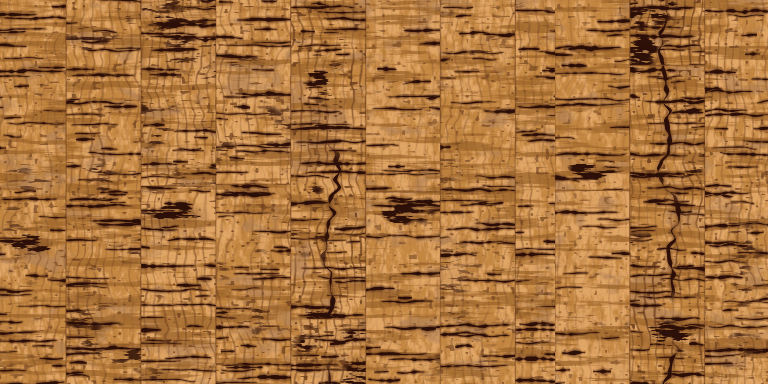
This texture is drawn by a Shadertoy shader. Its source:

```glsl
// Cork veneer laid in vertical strips, one of them cut narrow, with butt joints.
// Value noise gives the grain; hashed rows of tapered slits give the dark cracks,
// and each strip has its own roughness, joint height and optional knot.

#define STRIP_W 0.195        // strip width; the canvas is 2 wide and 1 high
#define STRIP_OFFSET 0.023   // part of the first strip cut off at the left
#define CUT_X 1.445          // right edge of the narrow strip
#define CUT_W 0.0921         // width removed from the narrow strip
#define ROW_H 0.034          // spacing of the finest crack rows
#define CRACK_W 0.0046       // largest half thickness of a crack
#define RING_W 0.023         // spacing of the wavy growth lines

const vec3 LIGHT = vec3(0.88, 0.65, 0.40);
const vec3 TAN   = vec3(0.77, 0.53, 0.26);
const vec3 DULL  = vec3(0.70, 0.51, 0.34);
const vec3 BROWN = vec3(0.61, 0.39, 0.16);
const vec3 UMBER = vec3(0.42, 0.24, 0.11);
const vec3 BLACK = vec3(0.15, 0.04, 0.02);

// Per strip: height of the butt joint, height of the knot (-1 for none), roughness
const float JOINT[11] = float[](-1., -1., .515, .52, .17, .5, -1., .73, .505, .83, -1.);
const float KNOT[11]  = float[](.36, -1., .445, -1., -1., .445, -1., -1., .555, .13, -1.);
const float ROUGH[11] = float[](.4, .6, .7, .6, 1., .25, .4, .45, .2, 1., .55);

float hash(vec2 p) {
    vec3 a = fract(p.xyx * 0.1031);
    a += dot(a, a.yzx + 33.33);
    return fract((a.x + a.y) * a.z);
}

vec4 hash4(vec2 p) {
    return vec4(hash(p), hash(p + 17.3), hash(p + 41.7), hash(p + 73.1));
}

float noise(vec2 p) {
    vec2 i = floor(p), f = fract(p);
    f = f * f * (3.0 - 2.0 * f);
    return mix(mix(hash(i), hash(i + vec2(1, 0)), f.x),
               mix(hash(i + vec2(0, 1)), hash(i + 1.0), f.x), f.y);
}

float fbm(vec2 p) {
    float sum = 0.0, amp = 0.5;
    for (int i = 0; i < 4; i++) {
        sum += amp * noise(p);
        p = p * 2.1 + 13.7;
        amp *= 0.5;
    }
    return sum / 0.9375;
}

// Coverage of a line of given half thickness at a distance from its centre
float stroke(float dist, float halfWidth, float px) {
    return clamp((halfWidth - dist) / px + 0.5, 0.0, 1.0);
}

// Horizontal cracks: x is the dark core, y the softer stain around it
vec2 cracks(vec2 q, float seed, float rough, float px) {
    vec2 ink = vec2(0);
    for (int i = 0; i < 4; i++) {
        float layer = float(i);
        float rowH = ROW_H * (1.0 + 0.45 * layer);
        float wobble = 0.007 * noise(vec2(q.x * 30.0 + seed, q.y * 8.0 + layer));
        float y = (q.y + wobble) / rowH + hash(vec2(seed, layer));
        vec4 h = hash4(vec2(floor(y) + 31.0 * layer, seed * 3.1));
        float reach = mix(0.02, 0.13, h.z * h.z);
        float taper = 1.0 - abs(q.x - h.y * STRIP_W) / reach;
        float ragged = 0.25 + 1.3 * noise(vec2(q.x * 95.0, floor(y) + seed));
        float w = CRACK_W * (0.25 + 0.75 * h.w) * sqrt(max(taper, 0.0)) * ragged;
        float dist = abs(fract(y) - 0.5) * rowH;
        float on = step(h.x, 0.34 + 0.36 * rough) * smoothstep(0.0, 0.15, taper);
        ink = max(ink, on * vec2(stroke(dist, w, px),
                                 1.0 - smoothstep(w, w * 2.0 + 0.005, dist)));
    }
    return ink;
}

void mainImage(out vec4 fragColor, in vec2 fragCoord) {
    vec2 p = fragCoord / iResolution.xy * vec2(2, 1);
    float px = 1.0 / iResolution.y;

    // Strip, piece and position inside the strip
    float s = (p.x + CUT_W * step(CUT_X, p.x) + STRIP_OFFSET) / STRIP_W;
    int strip = clamp(int(s), 0, 10);
    float joint = JOINT[strip], rough = ROUGH[strip];
    float seed = float(strip) * 7.0 + 3.0 * step(joint, p.y);
    vec2 q = vec2(fract(s) * STRIP_W, p.y);
    vec2 g = q + seed * vec2(1.37, 2.71);

    // Cork body: blotches, fine upright grain and faint level bands
    float grain = 0.5 * fbm(g * vec2(38, 16)) + 0.5 * fbm(g * vec2(110, 60));
    float tone = grain + 0.16 * (hash(vec2(seed, 5)) - 0.5);
    vec3 col = mix(TAN, LIGHT, smoothstep(0.38, 0.62, tone));
    col = mix(col, DULL, 0.7 * smoothstep(0.58, 0.75, fbm(g * vec2(14, 22) + 9.0)));
    float band = fbm(g * vec2(7, 75));
    col = mix(col, BROWN, 0.75 * smoothstep(0.54, 0.72, band + 0.07 * rough));

    // Wavy growth lines and pores
    float warp = 0.035 * noise(g * vec2(7, 13)) + 0.010 * noise(g * vec2(25, 48));
    float ring = abs(fract((g.x + warp) / RING_W) - 0.5) * RING_W;
    float ringInk = (1.0 - smoothstep(0.0, 0.0045, ring)) * noise(g * vec2(30, 11));
    col = mix(col, UMBER, ringInk * (0.12 + 0.75 * rough));
    float pores = smoothstep(0.79, 0.92, noise(g * vec2(75, 130)));
    col = mix(col, UMBER, pores * (0.45 + 0.4 * rough));

    // Level cracks, then streaky knots and dark patches on rough strips
    vec2 ink = cracks(q, seed, rough, px);
    float streak = fbm(g * vec2(24, 120));
    vec2 k = (q - vec2(0.5 * STRIP_W, KNOT[strip])) / vec2(0.075, 0.034);
    float knot = smoothstep(1.1, 0.3, length(k) + 0.5 * (noise(g * 40.0) - 0.5));
    float patchy = rough * smoothstep(0.55, 0.8, fbm(g * vec2(9, 11) + 4.0));
    float spread = max(knot, 0.7 * patchy);
    ink.x = max(ink.x, smoothstep(0.62, 0.74, streak + 0.24 * spread) * min(1.0, spread * 2.0));
    ink.y = max(ink.y, 0.6 * spread);

    // Jagged upright fissure in the roughest strips
    float path = 0.105 + 0.045 * (noise(vec2(q.y * 9.0, seed)) - 0.5)
               + 0.02 * (noise(vec2(q.y * 45.0, seed)) - 0.5);
    float open = step(0.9, rough) * smoothstep(0.3, 0.55, noise(vec2(q.y * 6.0, seed + 2.0)));
    float gap = abs(q.x - path);
    float gapW = 0.007 * noise(vec2(q.y * 60.0, seed));
    ink = max(ink, open * vec2(stroke(gap, gapW, px), 1.0 - smoothstep(0.0, 0.016, gap)));
    col = mix(col, UMBER, 0.6 * ink.y);
    col = mix(col, BLACK, 0.95 * ink.x);

    // Seams between strips and at butt joints
    float edge = min(min(q.x, STRIP_W - q.x), abs(p.y - joint));
    col = mix(col, UMBER, stroke(edge, 0.0018, px) * (0.25 + 0.5 * noise(g * 35.0)));
    fragColor = vec4(col, 1);
}
```
